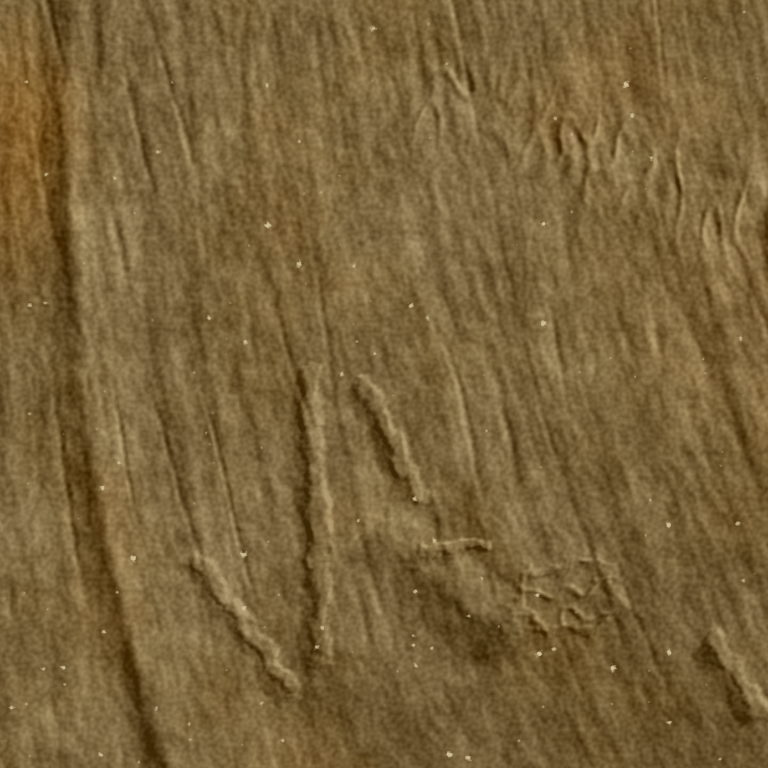
Reproduce this texture procedurally as a Shadertoy shader.

```glsl
// Streaked, dried brown mud with a long ridge, crinkles, smeared lumps and pale grit.
const vec3 DARK_MUD = vec3(0.33, 0.24, 0.09);
const vec3 PALE_MUD = vec3(0.62, 0.53, 0.36);
const vec3 RUST_SHIFT = vec3(0.025, -0.012, -0.045);
const vec3 GRIT = vec3(0.82, 0.76, 0.60);
const vec2 LIGHT_DIR = vec2(0.85, 0.53);
// Smears: start xy, end xy
const vec4 SMEARS[6] = vec4[6](
    vec4(0.520, 0.310, 0.665, 0.195), vec4(0.260, 0.270, 0.380, 0.100),
    vec4(0.405, 0.515, 0.420, 0.140), vec4(0.475, 0.500, 0.550, 0.350),
    vec4(0.555, 0.285, 0.635, 0.290), vec4(0.930, 0.165, 0.990, 0.080));
const float SMEAR_WIDTHS[6] = float[6](0.030, 0.011, 0.013, 0.012, 0.009, 0.014);

vec2 hash2(vec2 p) {
    vec3 q = fract(p.xyx * vec3(0.1031, 0.1030, 0.0973));
    q += dot(q, q.yzx + 33.33);
    return fract((q.xx + q.yz) * q.zy);
}
float cornerSlope(vec2 cell, vec2 offset) {
    float angle = 6.2832 * hash2(cell).x;
    return dot(vec2(cos(angle), sin(angle)), offset);
}
float gradientNoise(vec2 p) {
    vec2 i = floor(p), f = p - i, o = vec2(0.0, 1.0);
    vec2 w = f * f * f * (f * (f * 6.0 - 15.0) + 10.0);
    return mix(mix(cornerSlope(i, f), cornerSlope(i + o.yx, f - o.yx), w.x),
               mix(cornerSlope(i + o, f - o), cornerSlope(i + 1.0, f - 1.0), w.x), w.y);
}
float fbm(vec2 p) {
    float sum = 0.0, amp = 1.0;
    for (int i = 0; i < 4; i++) {
        sum += amp * gradientNoise(p);
        p = mat2(0.8, 0.6, -0.6, 0.8) * p * 2.03 + 17.7;
        amp *= 0.58;
    }
    return sum;
}
float bump(float d, float width) { return exp(-d * d / (width * width)); }

// Thin lines along the zero crossings of noise
float creases(vec2 p, float width) { return bump(gradientNoise(p), width); }

float segmentDistance(vec2 p, vec2 a, vec2 b) {
    vec2 ab = b - a;
    return length(p - a - ab * clamp(dot(p - a, ab) / dot(ab, ab), 0.0, 1.0));
}
// Coordinates that run along the slanted streaks
vec2 flowCoords(vec2 p) {
    float drop = 1.0 - p.y;
    float bend = 0.010 * gradientNoise(p * 5.0) + 0.002 * gradientNoise(p * 27.0);
    return vec2(p.x - drop * (0.10 + 0.12 * p.x + 0.10 * drop * p.x) + bend, p.y);
}
// Signed distance to the left edge of the long ridge
float ridgeOffset(vec2 p) {
    float drop = 1.0 - p.y;
    return p.x - 0.095 + 0.07 * drop - 0.19 * drop * drop + 0.006 * fbm(p * vec2(6.0, 10.0));
}
// Smears, displaced by a shift in units of their width
float smears(vec2 p, vec2 shift) {
    vec2 warped = p + 0.012 * vec2(fbm(p * 24.0), fbm(p * 24.0 + 40.0));
    float sum = 0.0;
    for (int i = 0; i < 6; i++) {
        float width = SMEAR_WIDTHS[i];
        float d = segmentDistance(warped + shift * width, SMEARS[i].xy, SMEARS[i].zw);
        sum += 1.0 - smoothstep(0.35, 1.3, d / width);
    }
    return sum;
}
float crinkleMask(vec2 p) {
    float centre = 0.90 - 0.42 * (p.x - 0.53) + 0.05 * gradientNoise(p * 9.0);
    return smoothstep(0.50, 0.58, p.x) * bump(p.y - centre, 0.060);
}
// Curled, creased ring beside the largest smear
float curl(vec2 p) {
    vec2 q = (p - vec2(0.735, 0.220)) * vec2(0.8, 1.1);
    float r = length(q) + 0.020 * fbm(p * 20.0);
    return bump(r - 0.050, 0.009) + creases(p * 26.0 + 5.0, 0.10) * bump(r, 0.055);
}
float height(vec2 p) {
    vec2 f = flowCoords(p);
    float streaky = mix(0.35, 1.0, smoothstep(0.05, 0.35, p.y));
    float sparse = smoothstep(-0.15, 0.25, gradientNoise(f * vec2(11.0, 4.0) + 60.0));
    float h = streaky * (0.7 * gradientNoise(f * vec2(28.0, 2.5))
            + 0.35 * gradientNoise(f * vec2(70.0, 7.0) + 7.0)
            - 0.55 * sparse * creases(f * vec2(17.0, 1.6) + 2.0, 0.07));
    vec2 upright = p + 0.012 * gradientNoise(p * 14.0);
    h += crinkleMask(p) * (1.3 * gradientNoise(upright * vec2(48.0, 15.0))
       + 0.9 * creases(upright * vec2(26.0, 11.0) + 9.0, 0.10));
    h += 0.50 * fbm(p * 21.0) + 0.7 * smoothstep(-0.014, 0.008, ridgeOffset(p));
    return h + 0.9 * smears(p, vec2(0.0)) + 0.9 * curl(p);
}
// Pale, ragged specks: one possible grain per cell
float grit(vec2 p, float cells, float share, float pixel) {
    vec2 id = floor(p * cells), rnd = hash2(id + 91.0);
    vec2 q = p - (id + 0.25 + 0.5 * hash2(id + 13.0)) / cells;
    float d = length(q) * (1.0 + 0.8 * gradientNoise(p * 260.0)) - mix(0.0006, 0.0032, rnd.y * rnd.y);
    return step(rnd.x, share) * (1.0 - smoothstep(-pixel, 1.5 * pixel, d)) * (0.35 + 0.65 * rnd.y);
}
void mainImage(out vec4 fragColor, in vec2 fragCoord) {
    vec2 p = fragCoord / iResolution.y, f = flowCoords(p);
    float side = ridgeOffset(p), pixel = 1.0 / iResolution.y;
    // Side lighting of the surface
    vec2 toLight = 0.0032 * LIGHT_DIR;
    float tone = 0.52 + 0.70 * (height(p - toLight) - height(p + toLight));
    // Broad bands, fine streaks and mottling
    tone += 0.25 * gradientNoise(f * vec2(9.0, 2.0) + 11.0) + 0.22 * fbm(p * 9.0 + 31.0);
    tone += 0.28 * gradientNoise(f * vec2(52.0, 5.0) + 23.0);
    tone += 0.34 * gradientNoise(f * vec2(115.0, 38.0)) + 0.30 * gradientNoise(p * 150.0);
    // Long ridge, its grooves, and the shadows of the smears
    tone += 0.15 * bump(side - 0.035, 0.035) - 0.28 * bump(side - 0.036, 0.009) * smoothstep(0.6, 0.8, p.y);
    tone -= 0.50 * smoothstep(-0.055, -0.012, side) * (1.0 - smoothstep(-0.010, 0.006, side));
    tone += 0.14 * smears(p, vec2(0.0)) - 0.32 * smears(p, vec2(1.1, 1.2));
    tone -= 0.16 * (1.0 - smoothstep(0.05, 0.30, p.y)) * smoothstep(0.25, 0.5, p.x);
    // Rusty patches
    float rust = 0.6 * smoothstep(-0.2, 0.7, fbm(p * 4.0 + 8.0)) + 0.5 * smoothstep(0.6, 0.95, p.x) * bump(p.y - 0.62, 0.18);
    rust += 1.6 * bump(length((p - vec2(0.02, 0.78)) * vec2(1.0, 0.5)), 0.07);
    vec3 color = mix(DARK_MUD, PALE_MUD, clamp(tone, -0.3, 1.25)) + RUST_SHIFT * (rust - 0.25);
    fragColor = vec4(mix(color, GRIT, grit(p, 42.0, mix(0.12, 0.04, p.y), pixel)), 1.0);
}
```
